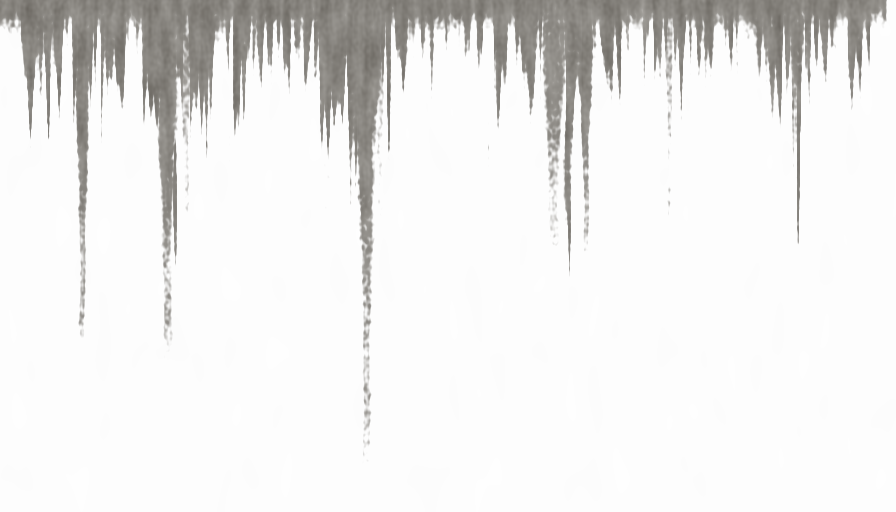
Write a Shadertoy shader that draws this texture.

```glsl
const vec3 PAPER = vec3(0.992);
const vec3 SOOT = vec3(0.39, 0.375, 0.35);
const vec3 ASH = vec3(0.64, 0.63, 0.61);

// Runs: centre x, half width, length, strength
const vec4 RUNS[11] = vec4[11](
    vec4(0.092, 0.0085, 0.70, 1.00), vec4(0.187, 0.0130, 0.73, 0.95),
    vec4(0.208, 0.0080, 0.45, 0.60), vec4(0.365, 0.0100, 0.44, 0.36),
    vec4(0.408, 0.0210, 0.52, 1.00), vec4(0.409, 0.0110, 0.95, 0.88),
    vec4(0.424, 0.0070, 0.45, 0.50), vec4(0.618, 0.0140, 0.52, 0.78),
    vec4(0.654, 0.0080, 0.52, 1.00), vec4(0.747, 0.0050, 0.45, 0.52),
    vec4(0.889, 0.0090, 0.31, 0.85));

// Fringe lobes: centre x, spread, extra depth
const vec3 LOBES[11] = vec3[11](
    vec3(0.045, 0.025, 0.10), vec3(0.110, 0.030, 0.11),
    vec3(0.200, 0.035, 0.17), vec3(0.265, 0.025, 0.09),
    vec3(0.365, 0.018, 0.16), vec3(0.410, 0.022, 0.20),
    vec3(0.547, 0.014, 0.09), vec3(0.630, 0.028, 0.20),
    vec3(0.735, 0.028, 0.09), vec3(0.885, 0.022, 0.16),
    vec3(0.948, 0.012, 0.08));

vec2 hashGradient(vec2 cell) {
    vec2 h = vec2(dot(cell, vec2(127.1, 311.7)), dot(cell, vec2(269.5, 183.3)));
    return 2.0 * fract(sin(h) * 43758.5) - 1.0;
}

// Gradient noise, roughly -0.7 to 0.7
float gradientNoise(vec2 p) {
    vec2 i = floor(p), f = p - i;
    vec2 u = f * f * f * (f * (f * 6.0 - 15.0) + 10.0);
    vec2 e = vec2(0.0, 1.0);
    float low = mix(dot(hashGradient(i), f),
                    dot(hashGradient(i + e.yx), f - e.yx), u.x);
    float high = mix(dot(hashGradient(i + e.xy), f - e.xy),
                     dot(hashGradient(i + e.yy), f - e.yy), u.x);
    return mix(low, high, u.y);
}

float unitNoise(vec2 p) {
    return clamp(0.5 + 0.85 * gradientNoise(p), 0.0, 1.0);
}

// Vertical streaks of two widths
float streaks(float x, float depth) {
    float fine = unitNoise(vec2(x * 190.0, depth * 2.5 + 0.4));
    float broad = unitNoise(vec2(x * 75.0 + 31.0, depth * 1.5 + 7.4));
    return 0.55 * fine + 0.45 * broad;
}

float fringeDepth(float x) {
    float reach = 0.115;
    for (int i = 0; i < 11; i++) {
        float s = (x - LOBES[i].x) / LOBES[i].y;
        reach += LOBES[i].z * exp(-s * s);
    }
    return reach * smoothstep(-0.01, 0.04, x);
}

float fringe(float x, float depth, float streak) {
    float reach = fringeDepth(x) * (0.1 + 1.9 * smoothstep(0.2, 0.85, streak));
    float body = smoothstep(-0.015, 0.10, reach - depth);
    float band = 1.0 - smoothstep(0.01, 0.09, depth + 0.06 * (0.5 - streak));
    return max(body * mix(0.6, 1.0, streak), 0.95 * band);
}

// One tapering run that thins out towards its tip
float run(float x, float depth, vec4 shape, float rough) {
    float t = depth / shape.z;
    float sway = 0.0025 * gradientNoise(vec2(shape.x * 90.0, depth * 9.0));
    float halfWidth = shape.y * mix(1.0, 0.42, smoothstep(0.1, 0.75, t));
    float across = abs(x - shape.x - sway) / halfWidth + 0.5 * (rough - 0.5);
    float side = 1.0 - smoothstep(0.45, 1.35, across);
    float fade = mix(1.0, 0.52, smoothstep(0.25, 0.75, t));
    return shape.w * side * fade * (1.0 - smoothstep(0.86, 1.01, t));
}

void mainImage(out vec4 fragColor, in vec2 fragCoord) {
    vec2 uv = fragCoord / iResolution.xy;
    float depth = 1.0 - uv.y;
    vec2 p = vec2(uv.x * iResolution.x / iResolution.y, depth);

    float streak = streaks(uv.x, depth);
    float grain = 0.65 * unitNoise(p * vec2(135.0, 85.0))
                + 0.35 * unitNoise(p * vec2(60.0, 28.0) + 17.0);

    // Pigment density
    float density = fringe(uv.x, depth, streak);
    for (int i = 0; i < 11; i++)
        density = max(density, run(uv.x, depth, RUNS[i], streak));
    density *= 1.0 - smoothstep(0.986, 0.993, uv.x);

    // Worn coverage
    float threshold = mix(0.08, 0.85, grain);
    float cover = smoothstep(threshold - 0.2, threshold + 0.22, density);
    cover *= smoothstep(0.01, 0.15, density) * mix(0.72, 1.0, density);

    // Mottled tone on a faintly uneven ground
    float mottling = unitNoise(p * vec2(45.0, 14.0) + 5.0);
    float tone = 0.45 * mottling + 0.35 * grain + 0.3 * (1.0 - streak);
    vec3 pigment = mix(SOOT, ASH, clamp(tone * 1.3 - 0.2, 0.0, 1.0));
    vec3 ground = PAPER + 0.006 * gradientNoise(p * vec2(22.0, 8.0));
    fragColor = vec4(mix(ground, pigment, cover), 1.0);
}
```
